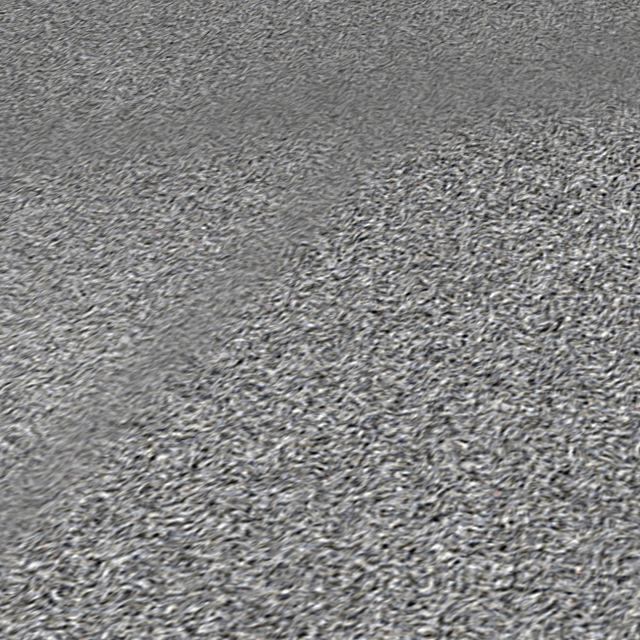
Write a Shadertoy shader that draws this texture.

```glsl
// A receding field of fine grey gravel, crossed by two smooth worn tracks.
// Grains are cellular noise: each cell scatters short tilted ripples, summed
// in a foreshortened, slanted space; the tracks lower the grain contrast.

const float RECESSION = 0.5;               // how much grains shrink to the top
const float SLANT = 0.33;                  // mean grain direction, radians
const vec2 GRAIN_SIZE = vec2(0.0192, 0.0114);
const vec3 STONE = vec3(0.525, 0.524, 0.523);
const vec3 WARM_TINT = vec3(0.55, 0.2, -0.75);
const vec3 RED_TINT = vec3(0.9, -0.4, -0.3);

mat2 rotation(float angle) {
    float c = cos(angle), s = sin(angle);
    return mat2(c, -s, s, c);
}

vec3 hash3(vec2 cell, float seed) {
    vec3 q = fract(vec3(cell.xyx + seed * 17.3) * vec3(0.1031, 0.1030, 0.0973));
    q += dot(q, q.yxz + 33.33);
    return fract((q.xxy + q.yzz) * q.zyx);
}

// Sum of windowed ripples, two per cell, roughly in -2..2
float grains(vec2 p, float seed) {
    vec2 home = floor(p);
    float sum = 0.0;
    for (int j = -1; j <= 1; j++)
    for (int i = -1; i <= 1; i++)
    for (int k = 0; k < 2; k++) {
        vec2 cell = home + vec2(i, j);
        vec3 place = hash3(cell, seed + float(k) * 3.7);
        vec3 shape = hash3(cell, seed + float(k) * 3.7 + 9.1);
        vec2 d = p - cell - place.xy;
        float window = max(0.0, 1.0 - dot(d, d));
        float tilt = (place.z - 0.5) * 2.5;
        float across = dot(d, vec2(-sin(tilt), cos(tilt)));
        float frequency = mix(2.8, 6.8, shape.x);
        sum += window * window * cos(across * frequency + 6.2832 * shape.y);
    }
    return sum;
}

// Smooth irregular drift, about -1..1
float drift(vec2 p) {
    return 0.4 * sin(p.x * 9.0 + 2.0 * sin(p.y * 7.0))
         + 0.35 * sin(p.y * 17.0 - p.x * 12.0 + 1.7)
         + 0.25 * sin(p.x * 31.0 + p.y * 23.0 + 2.0 * sin(p.x * 13.0));
}

float smoothMin(float a, float b, float k) {
    float h = max(k - abs(a - b), 0.0) / k;
    return min(a, b) - h * h * k * 0.25;
}

// Soft track around offset 0, with separate widths below and above it
float track(float offset, float below, float above) {
    float t = offset / (offset < 0.0 ? below : above);
    return exp(-t * t);
}

// Foreshortens the ground, then slants it and scales to grain cells
vec2 groundCells(vec2 uv) {
    float shrink = 1.0 - RECESSION * uv.y;
    vec2 ground = vec2((uv.x - 0.5) / shrink, -log(shrink) / RECESSION);
    ground += 0.003 * vec2(sin(ground.y * 61.0), sin(ground.x * 47.0));
    return rotation(SLANT) * ground / GRAIN_SIZE;
}

void mainImage(out vec4 fragColor, in vec2 fragCoord) {
    vec2 uv = fragCoord / iResolution.xy;
    vec2 cells = groundCells(uv);
    float wander = drift(uv);

    // Worn tracks: one climbs and bends right, one runs along the far side
    float bend = smoothMin(0.16 + 1.05 * uv.x, 0.72 + 0.17 * uv.x, 0.08);
    float nearOffset = uv.y - bend + 0.022 * wander;
    float farOffset = uv.y - 0.765 - 0.12 * uv.x + 0.015 * wander;
    float worn = max(track(nearOffset, 0.06, 0.1),
                     track(farOffset, 0.05, 0.055));

    // Coarse gravel in front, calmer beyond the near track and at the top
    float contrast = mix(0.18, 0.14, smoothstep(-0.06, 0.08, nearOffset));
    contrast = mix(contrast, 0.105, smoothstep(0.72, 0.9, uv.y));
    contrast *= (1.0 - 0.5 * worn) * (1.0 + 0.1 * wander);

    // Grains, finer grit between them, and broad patches across them
    float relief = 0.95 * grains(cells, 1.0)
                 + 0.42 * grains(cells * 1.7, 2.0)
                 + 0.16 * grains(cells * vec2(0.3, 0.22), 3.0);

    // Broad light: brighter at middle left, darker far away and on the tracks
    vec2 glow = (uv - vec2(0.04, 0.42)) / vec2(0.3, 0.2);
    float light = 0.05 * exp(-dot(glow, glow))
                - 0.04 * smoothstep(0.6, 0.95, uv.y)
                - 0.03 * worn + 0.01 * wander;

    // Faint warm and blue stones, and rare reddish ones
    float hue = grains(cells * 0.8, 5.0);
    float redness = smoothstep(1.9, 2.6, grains(cells * 0.7, 7.0));
    vec3 color = STONE + light + contrast * relief;
    color += contrast * (0.12 * hue * WARM_TINT + 0.5 * redness * RED_TINT);

    fragColor = vec4(clamp(color, 0.03, 0.97), 1.0);
}
```
